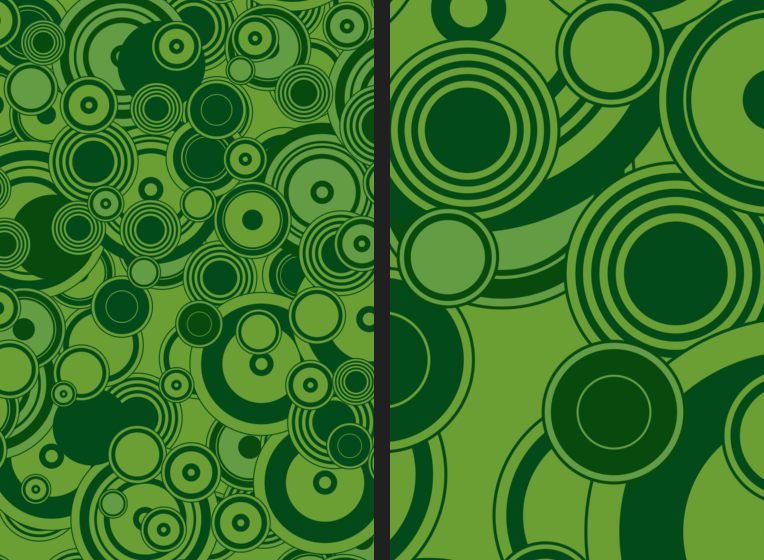
Left, the full canvas; right, a detail of the centre.
This pattern is drawn by a WebGL 2 fragment shader. Its source:

```glsl
#version 300 es
precision highp float;
// Overlapping retro discs with concentric rings in two greens.
// Staggered, jittered grids of discs are painted layer over layer,
// and each disc picks one of several ring designs by hash.

uniform vec2 u_resolution;
out vec4 fragColor;

const vec3 DARK_GREEN = vec3(0.01, 0.29, 0.10);
const vec3 DARK_WARM = vec3(0.03, 0.29, 0.05);
const vec3 LIGHT_GREEN = vec3(0.42, 0.62, 0.20);
const vec3 LIGHT_COOL = vec3(0.39, 0.61, 0.26);
const float OUTLINE = 0.0018;

// Three random values per cell, without sine
vec3 hash33(vec3 p) {
    p = fract(p * vec3(0.1031, 0.1030, 0.0973));
    p += dot(p, p.yxz + 33.33);
    return fract((p.xxy + p.yxx) * p.zyx);
}

// Smooth coverage of the ring between two radii
float band(float r, float inner, float outer, float aa) {
    return smoothstep(-aa, aa, r - inner) * smoothstep(-aa, aa, outer - r);
}

// Amount of light green at radius r (disc edge = 1) for a ring design
float ringDesign(int kind, float r, float aa) {
    float edge = band(r, 0.91, 1.2, aa);
    float hub = band(r, -1.0, 0.085, aa);
    if (kind == 0) // broad bullseye
        return band(r, 0.85, 1.2, aa) + band(r, 0.17, 0.55, aa) + hub;
    if (kind == 1) // record with a light edge
        return band(r, 0.89, 1.2, aa) + band(r, 0.69, 0.76, aa)
             + band(r, 0.56, 0.655, aa) + band(r, 0.165, 0.48, aa) + hub;
    if (kind == 2) // record with a dark edge
        return band(r, 0.75, 0.85, aa) + band(r, 0.68, 0.715, aa)
             + band(r, 0.56, 0.645, aa) + band(r, 0.17, 0.49, aa) + hub;
    if (kind == 3) // plain dark disc
        return 0.0;
    if (kind == 4) // target with a dark centre
        return band(r, 0.94, 1.2, aa) + band(r, 0.765, 0.79, aa)
             + band(r, 0.27, 0.72, aa);
    if (kind == 5) // dark disc in a light halo
        return band(r, 0.84, 1.2, aa) + band(r, 0.60, 0.64, aa)
             + band(r, 0.51, 0.53, aa);
    if (kind == 6) { // even ripples
        float ripples = band(r, 0.92, 1.2, aa);
        for (int i = 1; i < 4; i++) {
            float outer = 1.0 - 0.15 * float(i);
            ripples += band(r, outer - 0.075, outer, aa);
        }
        return ripples;
    }
    if (kind == 7) // coin
        return edge + band(r, -1.0, 0.77, aa);
    if (kind == 8) // eye
        return edge + band(r, 0.31, 0.72, aa) + band(r, -1.0, 0.12, aa);
    return edge + band(r, 0.51, 0.54, aa); // dark disc with a hairline
}

// Paints one grid of discs; radii and kinds hold lowest and highest value
vec3 paintLayer(vec3 colour, vec2 p, float seed, float cell, float share,
                vec2 radii, vec2 kinds, float aa) {
    vec2 home = floor(p / cell);
    for (int y = -1; y <= 1; y++) {
        for (int x = -1; x <= 1; x++) {
            vec2 id = home + vec2(x, y);
            vec3 place = hash33(vec3(id + 57.0, seed));
            vec3 look = hash33(vec3(id + 131.0, seed + 19.0));
            if (place.z > share) continue;

            float stagger = 0.5 * mod(id.y, 2.0) - 0.25;
            vec2 jitter = 0.5 * (place.xy - 0.5);
            vec2 centre = (id + 0.5 + jitter + vec2(stagger, 0.0)) * cell;
            float radius = mix(radii.x, radii.y, look.x);
            float dist = length(p - centre);

            int kind = int(min(kinds.x + floor(look.y * (kinds.y - kinds.x + 1.0)), kinds.y));
            float tone = ringDesign(kind, dist / radius, aa / radius);
            tone *= 1.0 - smoothstep(-aa, aa, dist - radius);
            float tint = step(0.72, look.z);
            vec3 disc = mix(mix(DARK_GREEN, DARK_WARM, tint),
                            mix(LIGHT_GREEN, LIGHT_COOL, tint), clamp(tone, 0.0, 1.0));
            float cover = 1.0 - smoothstep(-aa, aa, dist - radius - OUTLINE);
            colour = mix(colour, disc, cover);
        }
    }
    return colour;
}

void main() {
    vec2 p = gl_FragCoord.xy / u_resolution.y;
    float aa = 0.9 / u_resolution.y;

    // From the buried filler discs up to the smallest ones on top
    vec3 colour = LIGHT_GREEN;
    colour = paintLayer(colour, p, 3.0, 0.150, 0.95, vec2(0.060, 0.080), vec2(4.0, 7.0), aa);
    colour = paintLayer(colour, p, 11.0, 0.250, 0.85, vec2(0.120, 0.145), vec2(0.0, 2.0), aa);
    colour = paintLayer(colour, p, 23.0, 0.165, 0.50, vec2(0.060, 0.082), vec2(3.0, 6.0), aa);
    colour = paintLayer(colour, p, 37.0, 0.125, 0.62, vec2(0.036, 0.054), vec2(6.0, 9.0), aa);
    colour = paintLayer(colour, p, 41.0, 0.190, 0.45, vec2(0.022, 0.034), vec2(7.0, 8.0), aa);
    fragColor = vec4(colour, 1.0);
}
```
